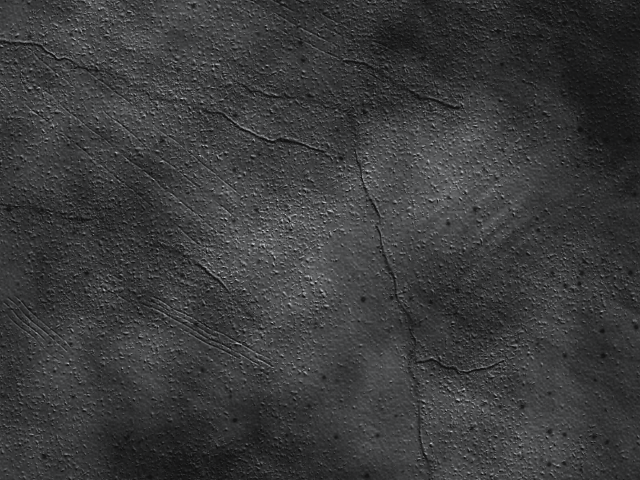
This texture is drawn by a WebGL 2 fragment shader. Its source:

```glsl
#version 300 es
precision highp float;

uniform vec2 u_resolution;
out vec4 fragColor;

// Plaster seams as segments: start.xy, end.xy in canvas heights
const vec4 SEAMS[11] = vec4[11](
  vec4(0.00, 0.93, 0.49, 0.74), vec4(0.49, 0.74, 0.67, 0.69),
  vec4(0.50, 0.83, 0.73, 0.76), vec4(0.73, 0.76, 0.85, 0.34),
  vec4(0.85, 0.34, 0.90, 0.00), vec4(0.31, 0.50, 0.43, 0.44),
  vec4(0.43, 0.44, 0.55, 0.32), vec4(0.87, 0.26, 0.97, 0.21),
  vec4(0.97, 0.21, 1.05, 0.24), vec4(0.72, 0.87, 0.96, 0.77),
  vec4(0.00, 0.58, 0.18, 0.55));

float hash(vec2 p) {
  return fract(sin(dot(p, vec2(127.1, 311.7))) * 43758.5);
}

float noise(vec2 p) {
  vec2 i = floor(p), f = fract(p);
  f = f * f * (3.0 - 2.0 * f);
  return mix(mix(hash(i), hash(i + vec2(1, 0)), f.x),
             mix(hash(i + vec2(0, 1)), hash(i + 1.0), f.x), f.y);
}

float fbm(vec2 p) {
  float sum = 0.0, amp = 0.5;
  for (int i = 0; i < 5; i++) {
    sum += amp * noise(p);
    p = mat2(1.6, 1.2, -1.2, 1.6) * p + 17.3;
    amp *= 0.5;
  }
  return sum;
}

float blob(vec2 p, vec2 center, vec2 size) {
  vec2 d = (p - center) / size;
  return exp(-dot(d, d));
}

float segment(vec2 p, vec2 a, vec2 b) {
  vec2 ab = b - a;
  return length(p - a - ab * clamp(dot(p - a, ab) / dot(ab, ab), 0.0, 1.0));
}

float seamDistance(vec2 p) {
  p += 0.030 * (vec2(noise(p * 13.0), noise(p * 13.0 + 40.0)) - 0.5);
  p += 0.012 * (vec2(noise(p * 48.0), noise(p * 48.0 + 90.0)) - 0.5);
  float d = 1.0;
  for (int i = 0; i < 11; i++) d = min(d, segment(p, SEAMS[i].xy, SEAMS[i].zw));
  return d;
}

// Scattered round bumps, one candidate per cell
float grains(vec2 p, float scale, float density, float radius) {
  vec2 q = p * scale, cell = floor(q);
  float h = 0.0;
  for (int y = -1; y <= 1; y++)
    for (int x = -1; x <= 1; x++) {
      vec2 id = cell + vec2(x, y);
      vec2 center = id + 0.15 + 0.7 * vec2(hash(id), hash(id + 37.0));
      float size = 0.5 + hash(id + 113.0);
      float present = smoothstep(-0.06, 0.06, density - hash(id + 71.0));
      vec2 d = (q - center) / (radius * size);
      h = max(h, present * size * exp(-dot(d, d)));
    }
  return h;
}

// Fine streaks running along a direction
float strokes(vec2 p, vec2 dir, float fineness) {
  vec2 q = vec2(dot(p, dir), dot(p, vec2(-dir.y, dir.x)));
  return noise(q * vec2(7.0, fineness)) + 0.6 * noise(q * vec2(16.0, fineness * 2.1)) - 0.8;
}

// Parallel gouges, fading at both ends
float gouges(vec2 p, vec2 a, vec2 b, float gap) {
  vec2 side = normalize(vec2(a.y - b.y, b.x - a.x));
  p += 0.004 * (noise(p * 30.0) - 0.5);
  float h = 0.0;
  for (int i = 0; i < 4; i++) {
    float d = segment(p, a + side * gap * float(i), b + side * gap * float(i));
    h += exp(-d * d / 3e-6) * smoothstep(0.2, 0.6, noise(p * 25.0 + float(i) * 9.0));
  }
  return h;
}

float height(vec2 p, float crust) {
  vec2 q = p + 0.005 * (vec2(noise(p * 120.0), noise(p * 120.0 + 60.0)) - 0.5);
  float h = 0.75 * grains(q, 105.0, crust * 0.6, 0.24);
  h += 0.45 * grains(q + 3.7, 185.0, crust, 0.34);
  float d = seamDistance(p);
  h += 1.1 * exp(-d * d / 1.1e-5) * smoothstep(0.2, 0.6, noise(p * 11.0));
  h -= 0.5 * gouges(p, vec2(0.22, 0.40), vec2(0.56, 0.22), 0.010);
  h -= 0.5 * gouges(p, vec2(0.00, 0.36), vec2(0.12, 0.25), 0.013);
  h -= 0.4 * gouges(p, vec2(0.47, 1.00), vec2(0.80, 0.83), 0.022);
  h -= 0.4 * gouges(p, vec2(0.00, 0.83), vec2(0.43, 0.48), 0.045);
  return h + 0.35 * noise(p * 210.0);
}

// Broad stains and worn patches
float stain(vec2 p) {
  vec2 q = p + 0.12 * (vec2(fbm(p * 4.0), fbm(p * 4.0 + 20.0)) - 0.5);
  float t = 0.200 + 0.28 * (fbm(q * 3.2 + 5.0) - 0.48) + 0.16 * (fbm(q * 13.0) - 0.48);
  t += 0.085 * blob(q, vec2(1.00, 0.57), vec2(0.15, 0.15));
  t += 0.080 * blob(q, vec2(0.74, 0.17), vec2(0.15, 0.15));
  t += 0.055 * blob(q, vec2(0.64, 0.54), vec2(0.18, 0.20));
  t += 0.040 * blob(q, vec2(0.15, 0.82), vec2(0.35, 0.20));
  t -= 0.045 * blob(q, vec2(0.40, 0.08), vec2(0.22, 0.16));
  return t - 0.060 * smoothstep(1.02, 1.33, q.x);
}

void main() {
  vec2 p = gl_FragCoord.xy / u_resolution.y;
  float seam = seamDistance(p);
  float worn = blob(p, vec2(1.00, 0.56), vec2(0.18, 0.17));
  float smoothArea = blob(p, vec2(0.74, 0.15), vec2(0.18, 0.16));

  // Crust gathers in patches and beside the seams
  float crust = 0.15 + 1.5 * (fbm(p * 5.0 + 31.0) - 0.38) + 0.45 * exp(-seam / 0.025);
  crust = clamp(crust - 0.25 * smoothArea - 0.12 * smoothstep(0.95, 1.2, p.x), 0.06, 0.8);

  // Light falls from above
  float relief = height(p, crust) - height(p + vec2(0.0009, 0.0024), crust);

  float tone = stain(p);
  tone += 0.045 * (1.0 - worn) * strokes(p, vec2(0.88, -0.47), 90.0) * smoothstep(0.3, 0.7, noise(p * 4.0));
  tone += 0.090 * worn * strokes(p, vec2(0.77, 0.64), 95.0);
  tone += 0.045 * (noise(p * 330.0) - 0.5);
  tone = max(tone, 0.10) * (1.0 + 1.05 * relief + 0.5 * max(relief, 0.0));
  tone *= 1.0 - 0.25 * exp(-seam * seam / 3e-5);
  tone *= 1.0 - 0.6 * min(grains(p + 8.0, 36.0, 0.10 + 0.12 * smoothstep(0.7, 1.2, p.x), 0.13), 1.0);

  tone = clamp(tone, 0.07, 0.75);
  fragColor = vec4(tone * vec3(0.99, 1.0, 1.012), 1.0);
}
```
